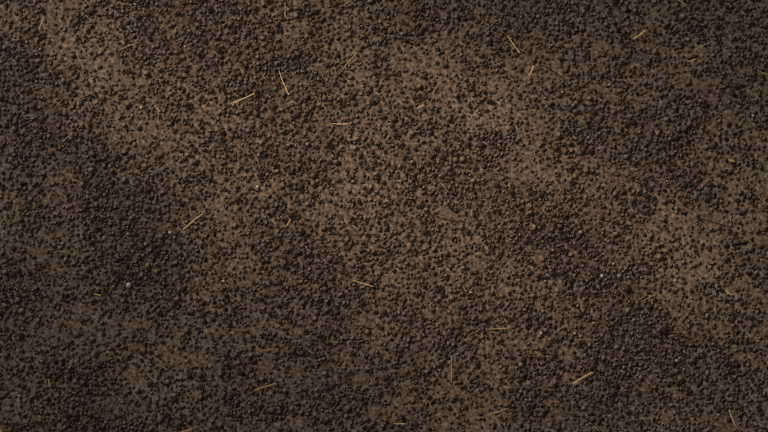
Give the GLSL for this texture, as a WebGL 1 fragment shader.

```glsl
precision highp float;
// Dry brown soil with sandy patches, small dark crumbs, and scattered straw under raking light.

uniform vec2 u_resolution;

const vec3 SOIL_DARK = vec3(0.105, 0.067, 0.052);
const vec3 SOIL_LIGHT = vec3(0.515, 0.425, 0.340);
const vec3 CRUMB_DARK = vec3(0.100, 0.068, 0.056);
const vec3 CRUMB_LIGHT = vec3(0.540, 0.450, 0.360);
const vec3 RED_STONE = vec3(0.42, 0.27, 0.20);
const vec3 PALE_STONE = vec3(0.62, 0.57, 0.49);
const vec3 STRAW = vec3(0.64, 0.51, 0.33);
const vec3 TWIG = vec3(0.19, 0.13, 0.10);
const vec3 LIGHT_DIR = vec3(-0.58, 0.62, 0.53);
const vec2 POOL_CENTER = vec2(1.0, 0.58);
const vec2 POOL_AXIS = vec2(0.92, -0.39);
const float SOIL_TONE = 0.50;
const float PATCH_CONTRAST = 0.20;
const float GRAIN_CONTRAST = 0.42;
const float SHADOW_STRENGTH = 0.50;
const float CRUMB_DENSITY = 0.40;
const float CLUMPING = 0.42;
const float STRAW_CHANCE = 0.42;
const float TWIG_CHANCE = 0.50;

vec3 hash3(vec2 p) {
  vec3 q = fract(p.xyx * vec3(0.1031, 0.1030, 0.0973));
  q += dot(q, q.yxz + 33.33);
  return fract((q.xxy + q.yzz) * q.zyx);
}

float gradientAt(vec2 cell, vec2 offset) {
  float angle = 6.2832 * hash3(cell).x;
  return dot(vec2(cos(angle), sin(angle)), offset);
}

float gradientNoise(vec2 p) {
  vec2 i = floor(p), f = p - i;
  vec2 u = f * f * f * (f * (f * 6.0 - 15.0) + 10.0);
  vec2 e = vec2(1.0, 0.0);
  float low = mix(gradientAt(i, f), gradientAt(i + e, f - e), u.x);
  float high = mix(gradientAt(i + e.yx, f - e.yx), gradientAt(i + 1.0, f - 1.0), u.x);
  return mix(low, high, u.y);
}

float fbm(vec2 p) {
  float sum = 0.0, amplitude = 1.0;
  for (int k = 0; k < 4; k++) {
    sum += amplitude * gradientNoise(p);
    p = mat2(1.6, 1.2, -1.2, 1.6) * p + 7.3;
    amplitude *= 0.6;
  }
  return sum;
}

// Rounded crumbs, one per occupied cell, each with a cast shadow
void paintCrumbs(inout vec3 color, vec2 p, float scale, float density, float seed) {
  vec2 g = p * scale, cell = floor(g);
  float pixel = scale / u_resolution.y;
  for (int y = -1; y <= 1; y++) {
    for (int x = -1; x <= 1; x++) {
      vec2 id = cell + vec2(float(x), float(y));
      vec3 place = hash3(id + seed);
      vec3 kind = hash3(id + seed + 51.7);
      float present = step(kind.x, density);
      float radius = mix(0.24, 0.46, place.z);
      vec2 d = (g - id - place.xy) / radius;
      d *= 1.0 + 0.35 * (kind.y - 0.5) * vec2(1.0, -1.0);
      float soft = 1.2 * pixel / radius;
      float shadow = 1.0 - smoothstep(0.4, 1.1 + soft, length(d - vec2(0.5, -0.55)));
      color *= 1.0 - SHADOW_STRENGTH * present * shadow;
      float cover = clamp((1.0 - length(d)) / soft + 0.5, 0.0, 1.0);
      vec3 normal = normalize(vec3(d, sqrt(max(1.0 - dot(d, d), 0.05))));
      float lit = clamp(dot(normal, LIGHT_DIR), 0.0, 1.0);
      vec3 crumb = mix(CRUMB_DARK, CRUMB_LIGHT, lit * mix(0.25, 0.95, kind.z));
      crumb = mix(crumb, RED_STONE * (0.4 + 0.6 * lit), step(0.988, kind.z));
      crumb = mix(crumb, PALE_STONE * (0.4 + 0.7 * lit), step(0.998, kind.z));
      color = mix(color, crumb, present * cover);
    }
  }
}

// Nearly straight fibres in random directions; sizes are in canvas heights
void paintFibres(inout vec3 color, vec2 p, float scale, float chance, vec2 lengths,
                 float halfWidth, vec3 tint, float bend, float seed) {
  vec2 cell = floor(p * scale);
  for (int y = -1; y <= 1; y++) {
    for (int x = -1; x <= 1; x++) {
      vec2 id = cell + vec2(float(x), float(y));
      vec3 place = hash3(id + seed);
      vec3 kind = hash3(id + seed + 23.1);
      float c = cos(6.2832 * place.z), s = sin(6.2832 * place.z);
      vec2 d = mat2(c, -s, s, c) * (p - (id + place.xy) / scale);
      float halfLength = mix(lengths.x, lengths.y, kind.y * kind.y);
      d.y += (kind.z - 0.5) * bend * d.x * d.x / halfLength;
      float edge = length(vec2(max(abs(d.x) - halfLength, 0.0), d.y));
      float width = halfWidth * mix(0.6, 1.3, place.x);
      float cover = clamp((width - edge) * u_resolution.y + 0.5, 0.0, 1.0);
      vec3 fibre = tint * mix(0.65, 1.1, kind.z);
      color = mix(color, fibre, 0.85 * cover * step(kind.x, chance));
    }
  }
}

void main() {
  vec2 p = gl_FragCoord.xy / u_resolution.y;

  // Bare sandy ground with fine grain
  float patches = fbm(p * 3.2 + 4.0);
  float grain = gradientNoise(p * 137.0) + 0.7 * gradientNoise(p * 83.0 + 19.0);
  float tone = SOIL_TONE + PATCH_CONTRAST * patches + GRAIN_CONTRAST * grain;
  vec3 color = mix(SOIL_DARK, SOIL_LIGHT, clamp(tone, 0.0, 1.15));

  // Crumbs gather outside the sandy patches
  float clumps = fbm(p * 11.0 + 31.0) - 0.5 * patches;
  float density = clamp(CRUMB_DENSITY + CLUMPING * clumps, 0.08, 0.80);
  paintCrumbs(color, p, 140.0, density, 3.0);
  paintCrumbs(color, p, 98.0, density * 0.75, 117.0);
  paintCrumbs(color, p, 64.0, density * 0.32, 241.0);

  // Plant litter
  paintFibres(color, p, 6.0, TWIG_CHANCE, vec2(0.015, 0.05), 0.0011, TWIG, 0.4, 71.0);
  paintFibres(color, p, 8.0, STRAW_CHANCE, vec2(0.007, 0.030), 0.0017, STRAW, 0.1, 163.0);

  // Diagonal pool of light, with a cooler lift in the upper left
  vec2 offset = p - POOL_CENTER;
  vec2 q = vec2(dot(offset, POOL_AXIS), dot(offset, vec2(-POOL_AXIS.y, POOL_AXIS.x)));
  float pool = exp(-dot(q * q, vec2(1.3, 5.0)));
  vec2 corner = p - vec2(0.1, 1.0);
  float lift = exp(-5.0 * dot(corner, corner));
  color *= 0.80 + 0.44 * pool + lift * vec3(0.18, 0.20, 0.22);
  gl_FragColor = vec4(color, 1.0);
}
```
